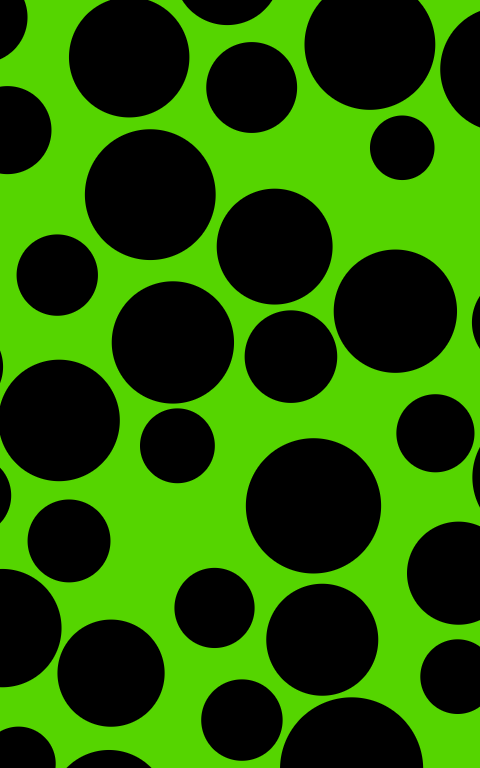
Give the GLSL for this pattern, as a Shadertoy shader.

```glsl
// Scattered black discs of mixed sizes, never touching, on a flat lime ground.

const vec3 LIME = vec3(0.333, 0.835, 0.0);
const vec3 BLACK = vec3(0.0);

const float SPACING = 0.283;     // mean distance of disc centres, in canvas widths
const float TILT = 0.37;         // turns the lattice away from the canvas axes
const float JITTER = 0.15;       // the values below are in lattice spacings
const float GAP = 0.018;
const float MAX_RADIUS = 0.62;
const float SIZE_SPREAD = 0.6;   // in octaves around the mean weight

vec3 hash32(vec2 p) {
    vec3 h = fract(vec3(p.xyx) * vec3(0.1031, 0.1030, 0.0973));
    h += dot(h, h.yxz + 33.33);
    return fract((h.xxy + h.yzz) * h.zyx);
}

mat2 rotation(float angle) {
    float c = cos(angle), s = sin(angle);
    return mat2(c, s, -s, c);
}

// Triangular lattice: cell index to position, and position to nearest cell
vec2 cellToPoint(vec2 cell) {
    return vec2(cell.x + 0.5 * cell.y, 0.8660 * cell.y);
}

vec2 pointToCell(vec2 p) {
    float row = p.y / 0.8660;
    return floor(vec2(p.x - 0.5 * row, row) + 0.5);
}

// Jittered centre in xy, size weight in z
vec3 seedOf(vec2 cell, float jitter, float spread) {
    vec3 h = hash32(cell + 47.0);
    vec2 centre = cellToPoint(cell) + jitter * (2.0 * h.xy - 1.0);
    return vec3(centre, exp2(spread * (2.0 * h.z - 1.0)));
}

// Each pair shares its distance by weight, so discs cannot overlap
float discRadius(vec2 cell, vec3 seed) {
    float radius = MAX_RADIUS;
    for (int y = -1; y <= 1; y++)
    for (int x = -1; x <= 1; x++) {
        if (x == 0 && y == 0) continue;
        vec3 other = seedOf(cell + vec2(x, y), JITTER, SIZE_SPREAD);
        float share = seed.z / (seed.z + other.z);
        radius = min(radius, share * distance(seed.xy, other.xy));
    }
    return radius - GAP;
}

// Signed distance to the nearest disc edge
float discField(vec2 p) {
    vec2 home = pointToCell(p);
    float field = 1.0;
    for (int y = -1; y <= 1; y++)
    for (int x = -1; x <= 1; x++) {
        vec2 cell = home + vec2(x, y);
        vec3 seed = seedOf(cell, JITTER, SIZE_SPREAD);
        float d = distance(p, seed.xy);
        if (d < MAX_RADIUS + GAP) field = min(field, d - discRadius(cell, seed));
    }
    return field;
}

void mainImage(out vec4 fragColor, in vec2 fragCoord) {
    vec2 uv = fragCoord / iResolution.x;
    float field = SPACING * discField(rotation(TILT) * uv / SPACING);

    // One-pixel edge coverage
    float ground = clamp(0.5 + field * iResolution.x, 0.0, 1.0);
    fragColor = vec4(mix(BLACK, LIME, ground), 1.0);
}
```
